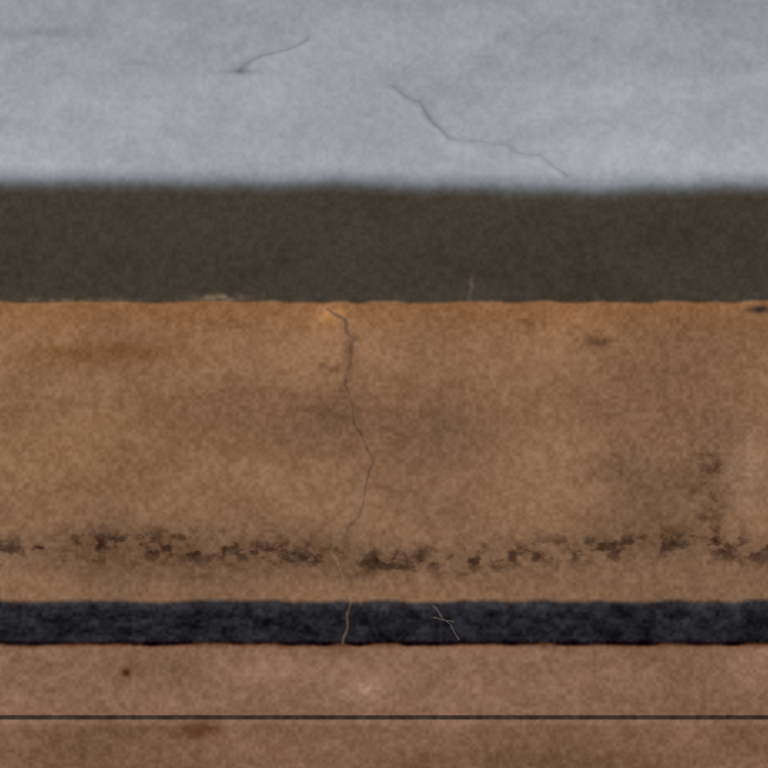
Write a WebGL 2 fragment shader that draws this texture.

```glsl
#version 300 es
precision highp float;
uniform vec2 u_resolution;
out vec4 outColor;

#define WALL_BASE 0.755
#define SHADOW_BASE 0.607
#define NAVY_TOP 0.217
#define NAVY_BASE 0.161
#define GROOVE_Y 0.066
#define GRAIN 0.055

const vec2 CRACK[8] = vec2[8](vec2(.430, .600), vec2(.463, .560), vec2(.449, .495), vec2(.482, .400),
  vec2(.474, .335), vec2(.434, .285), vec2(.456, .215), vec2(.447, .160));
const vec2 DENT[8] = vec2[8](vec2(.508, .893), vec2(.555, .865), vec2(.580, .818), vec2(.640, .805),
  vec2(.705, .800), vec2(.735, .765), vec2(.310, .906), vec2(.400, .955));

float hash(vec2 p) {
  vec3 q = fract(vec3(p.xyx) * 0.1031);
  q += dot(q, q.yzx + 33.33);
  return fract((q.x + q.y) * q.z);
}

float noise(vec2 p) {
  vec2 i = floor(p), f = fract(p);
  f = f * f * (3.0 - 2.0 * f);
  return mix(mix(hash(i), hash(i + vec2(1, 0)), f.x),
             mix(hash(i + vec2(0, 1)), hash(i + vec2(1, 1)), f.x), f.y);
}

float fbm(vec2 p) {
  float sum = 0.0, amp = 0.5;
  for (int i = 0; i < 5; i++) {
    sum += amp * noise(p);
    p = mat2(1.6, 1.2, -1.2, 1.6) * p + 7.3;
    amp *= 0.5;
  }
  return sum;
}

float segment(vec2 p, vec2 a, vec2 b) {
  vec2 d = b - a;
  return length(p - a - d * clamp(dot(p - a, d) / dot(d, d), 0.0, 1.0));
}

float spot(vec2 p, vec2 center, vec2 radius) {
  vec2 d = (p - center) / radius;
  return exp(-dot(d, d));
}

float above(float y, float edge, float soft) {
  return smoothstep(edge - soft, edge + soft, y);
}

vec3 plaster(vec2 p) {
  vec3 color = mix(vec3(.625, .64, .66), vec3(.575, .59, .605), above(p.y, .92, .12));
  // Relief lit from above
  vec2 q = p * vec2(7.0, 10.0);
  color += 0.20 * (fbm(q) - fbm(q + vec2(-.06, .16)));
  color += 0.07 * (fbm(p * 5.0 + 4.0) - 0.48);
  // Creases with a lit lower lip
  vec2 w = p + 0.018 * (vec2(noise(p * 38.0), noise(p * 38.0 + 9.0)) - 0.5);
  float crease = 1.0, lip = 1.0;
  for (int i = 0; i < 7; i++) {
    if (i == 5) continue;
    crease = min(crease, segment(w, DENT[i], DENT[i + 1]));
    lip = min(lip, segment(w + vec2(.004, .009), DENT[i], DENT[i + 1]));
  }
  color -= 0.10 * exp(-crease * 260.0) * (0.4 + noise(p * 25.0));
  color += 0.03 * exp(-lip * 120.0);
  color -= 0.09 * spot(p, vec2(.312, .907), vec2(.022, .004));
  color -= 0.05 * spot(p, vec2(.04, .957), vec2(.07, .008));
  return color;
}

vec3 ochre(vec2 p) {
  vec3 color = mix(vec3(.495, .37, .275), vec3(.525, .385, .28), above(p.y, .46, .12));
  color = mix(color, vec3(.53, .365, .23), 0.75 * above(p.y, .580, .035));
  color += vec3(.20, .16, .12) * (fbm(p * vec2(7.0, 11.0)) - 0.48);
  color += vec3(.05, .035, .015) * spot(p, vec2(.15, .40), vec2(.22, .07));
  color -= vec3(.06, .07, .08) * spot(p, vec2(.13, .54), vec2(.12, .016));
  // Soot above the navy stripe and at the right
  float speck = smoothstep(.42, .70, fbm(p * vec2(60.0, 80.0)));
  float soot = spot(p, vec2(p.x, .280 + .01 * sin(p.x * 9.0)), vec2(1.0, .021));
  soot += 0.7 * spot(p, vec2(.925, .38), vec2(.025, .09));
  color -= vec3(.19, .15, .11) * soot * (0.25 + speck);
  color += 0.06 * spot(p, vec2(.975, .385), vec2(.03, .05));
  // Chips and stains
  float stain = spot(p, vec2(.777, .555), vec2(.014, .008)) + spot(p, vec2(.432, .521), vec2(.016, .007))
    + 0.6 * spot(p, vec2(.688, .577), vec2(.012, .012)) + 0.4 * spot(p, vec2(.456, .545), vec2(.012, .03));
  color -= vec3(.28, .24, .19) * stain * noise(p * 110.0);
  return color + vec3(.20, .15, .06) * spot(p, vec2(.435, .588), vec2(.02, .012)) * noise(p * 90.0);
}

vec3 lowerBoard(vec2 p) {
  vec3 color = mix(vec3(.465, .34, .26), vec3(.52, .39, .31), above(p.y, GROOVE_Y, .02));
  color += vec3(.16, .13, .12) * (fbm(p * vec2(9.0, 24.0) + 5.0) - 0.48);
  color -= vec3(.13, .14, .12) * spot(p, vec2(.26, .05), vec2(.025, .012));
  color -= 0.20 * spot(p, vec2(.164, .124), vec2(.007, .005));
  color += 0.10 * spot(p, vec2(.475, .102), vec2(.025, .010)) * noise(p * 100.0);
  float groove = 1.0 - smoothstep(.0015, .0040, abs(p.y - GROOVE_Y));
  color += 0.035 * spot(p, vec2(p.x, GROOVE_Y - .007), vec2(1.0, .004));
  return mix(color, vec3(.20, .165, .15), 0.9 * groove);
}

void main() {
  vec2 p = gl_FragCoord.xy / u_resolution;
  float wobble = 0.004 * (noise(vec2(p.x * 45.0, 3.0)) - 0.5);
  float navy = above(p.y, NAVY_BASE + wobble, .0035) * (1.0 - above(p.y, NAVY_TOP + wobble, .0045));

  // Stacked bands from bottom to top
  vec3 color = mix(lowerBoard(p), ochre(p), above(p.y, NAVY_BASE, .003));
  vec3 navyColor = mix(vec3(.125, .12, .14), vec3(.20, .19, .20), above(p.y, .208, .012));
  navyColor += 0.16 * (fbm(p * vec2(50.0, 90.0)) - 0.46);
  color = mix(color, navyColor, navy);
  color -= vec3(.10, .12, .12) * spot(p, vec2(p.x, NAVY_BASE), vec2(1.0, .004));
  vec3 shadow = vec3(.247, .222, .187) + 0.05 * (fbm(p * vec2(8.0, 20.0)) - 0.48);
  color = mix(color, shadow, above(p.y, SHADOW_BASE + wobble, .0035));
  float ragged = WALL_BASE + .018 * (fbm(vec2(p.x * 9.0, 2.0)) - 0.48) - .006 * p.x;
  vec3 wall = mix(plaster(p), vec3(.40, .42, .45), 1.0 - above(p.y, ragged + .012, .018));
  color = mix(color, wall, above(p.y, ragged, .013));

  // Crack, dark on ochre and pale on navy
  vec2 w = p + 0.010 * (vec2(noise(p * 60.0), noise(p * 60.0 + 5.0)) - 0.5);
  float crack = 1.0;
  for (int i = 0; i < 7; i++) crack = min(crack, segment(w, CRACK[i], CRACK[i + 1]));
  float line = (1.0 - smoothstep(.0005, .0038, crack)) * (0.4 + 0.6 * noise(p * 50.0));
  float pale = 1.0 - above(p.y, .290, .02);
  color = mix(color, mix(vec3(.35, .28, .23), vec3(.51, .43, .34), pale), 0.65 * line);
  float scratch = min(segment(w, vec2(.565, .214), vec2(.596, .168)), segment(w, vec2(.565, .195), vec2(.59, .19)));
  color = mix(color, vec3(.46, .40, .34), 0.5 * (1.0 - smoothstep(.0005, .003, scratch)));

  // Pale chips along the shadow edge
  float chips = spot(p, vec2(.285, .612), vec2(.035, .005)) + 0.6 * spot(p, vec2(.613, .622), vec2(.004, .014))
    + 0.4 * spot(p, vec2(.10, .610), vec2(.08, .003));
  color = mix(color, vec3(.52, .43, .34), clamp(chips * 1.3 * noise(p * 130.0), 0.0, 1.0));
  color = mix(color, vec3(.13, .11, .10), 0.8 * spot(p, vec2(.988, .597), vec2(.014, .005)));

  // Fine surface grain
  color += GRAIN * (noise(p * 230.0) + noise(p * 120.0 + 8.0) - 1.0) * (1.0 - 0.45 * above(p.y, SHADOW_BASE, .01));
  outColor = vec4(clamp(color, 0.0, 1.0), 1.0);
}
```
